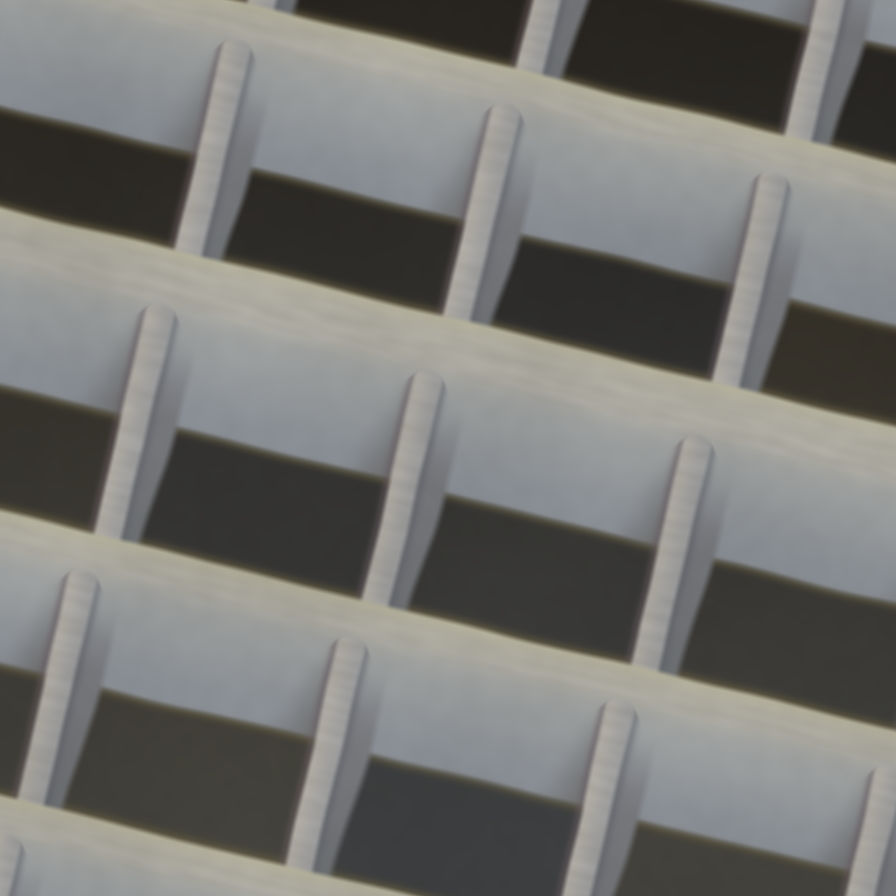
Write a WebGL 1 fragment shader that draws this pattern.

```glsl
precision highp float;
// Tilted egg-crate lattice of pale slats over dark voids, about three by three cells.
// Sheared coordinates give a row and column; each cell layers void, slat face,
// side face, cross slat and rim, with soft shadows and gradient-noise wear.
uniform vec2 u_resolution;

#define CELL 0.317
#define SLOPE 0.245
#define LEAN 0.235
#define ORIGIN vec2(-0.872, 0.189)
#define ROW_SHIFT 0.051
#define WIDE_RIM 0.07
#define FACE_DEPTH 0.527
#define SLAT_HALF 0.05
#define LEDGE 0.12
#define SOFT 0.013
#define WEAR 0.035

const vec3 RIM = vec3(0.69, 0.68, 0.60);
const vec3 LEDGE_TONE = vec3(0.665, 0.655, 0.62);
const vec3 FACE_TOP = vec3(0.61, 0.62, 0.615);
const vec3 FACE_LOW = vec3(0.53, 0.55, 0.575);
const vec3 SHADOW = vec3(0.41, 0.41, 0.41);
const vec3 OLIVE = vec3(0.39, 0.36, 0.25);

float hash(vec2 p) {
  return fract(sin(dot(p, vec2(127.1, 311.7))) * 4375.85);
}

vec2 gradient(vec2 p) {
  float angle = 6.2832 * hash(p);
  return vec2(cos(angle), sin(angle));
}

float gradientNoise(vec2 p) {
  vec2 i = floor(p), f = fract(p);
  vec2 u = f * f * f * (f * (f * 6.0 - 15.0) + 10.0);
  vec2 e = vec2(1.0, 0.0);
  float low = mix(dot(gradient(i), f), dot(gradient(i + e), f - e), u.x);
  float high = mix(dot(gradient(i + e.yx), f - e.yx),
                   dot(gradient(i + 1.0), f - 1.0), u.x);
  return mix(low, high, u.y);
}

// Coverage of the region where d is positive
float cover(float d, float width) {
  return smoothstep(-width, width, d);
}

// Narrow glow centred on d = 0
float band(float d, float width) {
  return exp(-d * d / (width * width));
}

void main() {
  vec2 uv = gl_FragCoord.xy / u_resolution.y;
  vec2 p = vec2(uv.x, 1.0 - uv.y) / CELL;
  float soft = max(SOFT, 1.0 / (u_resolution.y * CELL));

  // Lattice coordinates; the rim of row one is wider than the others
  float r = p.y - SLOPE * p.x + ORIGIN.y + 0.012 * gradientNoise(p * 2.5);
  float lift = WIDE_RIM * step(abs(r - 1.0), 0.5);
  float row = floor(r + lift);
  float f = r - row;
  float wide = step(abs(row - 1.0), 0.5);
  float belowRim = f + WIDE_RIM * wide;
  float toNextRim = 1.0 - f - WIDE_RIM * step(abs(row), 0.5);
  float a = p.x + LEAN * p.y + ORIGIN.x + ROW_SHIFT * row;
  float s = fract(a + 0.5) - 0.5 + 0.006 * gradientNoise(p * 4.0 + 7.0);
  float depth = FACE_DEPTH + 0.02 * (2.0 - row);

  // Dark void, greyer towards the bottom
  float tint = hash(vec2(floor(a), row) + 3.0) - 0.5;
  vec3 color = mix(vec3(0.155, 0.14, 0.115), vec3(0.25, 0.25, 0.24),
                   clamp(p.y / 3.0, 0.0, 1.0));
  color += tint * vec3(0.03, 0.015, -0.02);
  color = mix(color, OLIVE, 0.65 * band(toNextRim - 0.015, 0.022));

  // Slat face with a diagonal shadow beside the next cross slat
  vec3 face = mix(FACE_TOP, FACE_LOW, smoothstep(LEDGE, depth, f));
  float slant = s + 0.4 * (f - depth);
  float shade = smoothstep(-0.27, -0.04, slant) * (1.0 - cover(s, 0.03));
  face = mix(face, SHADOW, 0.85 * shade * smoothstep(0.08, 0.3, f));
  float onFace = cover(depth - f, soft * 1.3);
  color = mix(color, face, onFace);
  color = mix(color, OLIVE, 0.4 * band(f - depth - 0.008, 0.016));

  // Right side of the cross slat, tapering downwards
  float sideEdge = SLAT_HALF + mix(0.105, 0.07, smoothstep(depth, 1.0, f));
  float side = cover(sideEdge - s, soft * 1.4) * cover(s, soft);
  side *= smoothstep(depth - 0.35, depth, f);
  vec3 sideTone = mix(vec3(0.49, 0.49, 0.51), vec3(0.42, 0.43, 0.44), f);
  color = mix(color, sideTone, side);

  // Upper ledge, scuffed along its length
  float scuff = gradientNoise(vec2(p.x * 5.0, r * 28.0));
  float ledge = 1.0 - smoothstep(LEDGE - 0.05, LEDGE + 0.07, f);
  color = mix(color, LEDGE_TONE + WEAR * scuff, ledge);

  // Cross slat with a rounded end and faint coloured contact lines
  float below = cover(f - LEDGE - 9.0 * s * s, soft);
  float slat = cover(SLAT_HALF - abs(s), soft) * below;
  vec3 slatTone = mix(vec3(0.67, 0.655, 0.625), vec3(0.60, 0.60, 0.60),
                      smoothstep(-SLAT_HALF, SLAT_HALF, s));
  color = mix(color, vec3(0.40, 0.35, 0.37), 0.45 * below * band(s + SLAT_HALF + 0.01, 0.016));
  color = mix(color, vec3(0.36, 0.37, 0.40), 0.45 * below * band(s - SLAT_HALF - 0.01, 0.018));
  color = mix(color, slatTone + WEAR * scuff, slat);

  // Warm rim joins this row to the next
  color = mix(color, RIM, exp(-belowRim * 28.0));
  color = mix(color, RIM, 1.0 - smoothstep(0.0, 2.0 * soft, toNextRim));

  // Broad mottling and fine surface wear
  float mottle = gradientNoise(p * 1.7 + 11.0) + 0.4 * gradientNoise(p * 13.0);
  color *= 1.0 + WEAR * 1.6 * mottle;
  gl_FragColor = vec4(color, 1.0);
}
```
